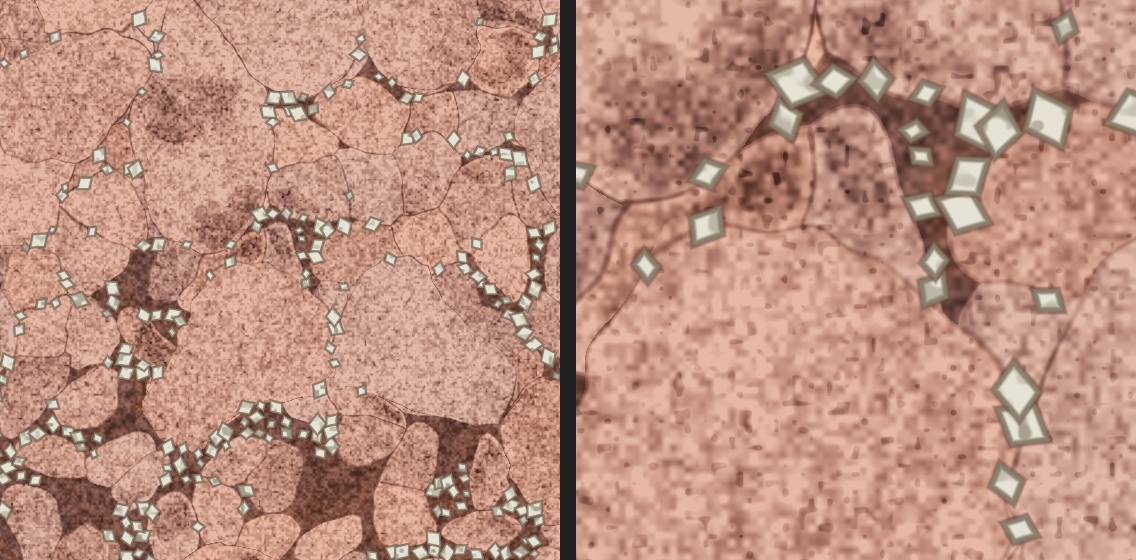
Left, the full canvas; right, a detail of the centre.
Write a Shadertoy shader that draws this texture.

```glsl
// Stained limestone thin section: pink speckled grains, brown matrix and clusters of pale rhombic crystals.

const vec3 DARK_BROWN = vec3(0.40, 0.25, 0.21);
const vec3 BROWN      = vec3(0.61, 0.41, 0.36);
const vec3 SALMON     = vec3(0.76, 0.56, 0.49);
const vec3 PALE_PINK  = vec3(0.86, 0.68, 0.61);
const vec3 CRYSTAL_RIM  = vec3(0.54, 0.50, 0.43);
const vec3 CRYSTAL_CORE = vec3(0.90, 0.89, 0.83);

const float LARGE_SCALE   = 3.4;    // large grains per canvas side
const float SMALL_SCALE   = 8.5;    // small grains per canvas side
const float LARGE_KEEP    = 0.56;   // hash above which a large grain exists
const float CRYSTAL_SCALE = 38.0;
const float CRYSTAL_CLUSTER = 0.38; // cluster noise needed for crystals
const float LINE_WIDTH    = 0.0032;
const float SOFTNESS      = 0.0014;

// Integer hash, three values in 0..1
vec3 hash3(vec2 cell, int seed) {
    uvec3 v = uvec3(ivec3(ivec2(cell), seed)) * 1664525u + 1013904223u;
    v.x += v.y * v.z; v.y += v.z * v.x; v.z += v.x * v.y;
    v ^= v >> 16u;
    v.x += v.y * v.z; v.y += v.z * v.x; v.z += v.x * v.y;
    return vec3(v >> 16u) / 65535.0;
}

float noise(vec2 p, int seed) {
    vec2 i = floor(p), f = p - i;
    f = f * f * (3.0 - 2.0 * f);
    return mix(mix(hash3(i, seed).x, hash3(i + vec2(1, 0), seed).x, f.x),
               mix(hash3(i + vec2(0, 1), seed).x, hash3(i + vec2(1, 1), seed).x, f.x), f.y);
}

float fbm(vec2 p, int seed) {
    return 0.55 * noise(p, seed) + 0.3 * noise(p * 2.1, seed + 1) + 0.15 * noise(p * 4.3, seed + 2);
}

mat2 rotation(float a) { return mat2(cos(a), sin(a), -sin(a), cos(a)); }

// Stretched Voronoi grains cut off at a radius: x = distance inside the edge, y = grain id
vec2 grainLayer(vec2 p, float scale, float radius, int seed) {
    vec2 q = p * scale, cell = floor(q), grad1 = vec2(0), grad2 = vec2(0);
    float near1 = 9.0, near2 = 9.0, id = 0.0;
    for (int k = 0; k < 9; k++) {
        vec2 site = cell + vec2(k % 3 - 1, k / 3 - 1);
        vec3 h = hash3(site, seed);
        mat2 turn = rotation(6.283 * h.z);
        float stretch = 1.0 + 0.5 * fract(h.z * 7.0);
        vec2 axes = vec2(1.0 / stretch, stretch);
        vec2 m = turn * (q - site - 0.5 - 0.7 * (h.xy - 0.5)) * axes;
        float dist = max(length(m), 0.001);
        vec2 grad = (m * axes / dist) * turn;
        if (dist < near1) {
            near2 = near1; grad2 = grad1;
            near1 = dist; grad1 = grad;
            id = fract(h.x * 3.0 + h.y * 5.0);
        } else if (dist < near2) {
            near2 = dist; grad2 = grad;
        }
    }
    float border = (near2 - near1) / max(length(grad2 - grad1), 0.3);
    float rim = (radius - near1) / max(length(grad1), 0.3);
    return vec2(min(border, rim) / scale, id);
}

// Large grains laid over small ones; packing is looser toward the bottom
vec2 rock(vec2 p) {
    p += 0.040 * (vec2(noise(p * 9.0, 11), noise(p * 9.0, 12)) - 0.5);
    p += 0.013 * (vec2(noise(p * 34.0, 13), noise(p * 34.0, 14)) - 0.5);
    float packing = smoothstep(0.3, 0.75, noise(p * 3.2, 15) + 0.6 * (p.y - 0.45));
    vec2 small = grainLayer(p, SMALL_SCALE, mix(0.45, 0.77, packing), 1);
    vec2 large = grainLayer(p, LARGE_SCALE, 0.58, 2);
    if (large.y > LARGE_KEEP) {
        if (large.x > 0.0) return large;
        small.x = min(small.x, -large.x);
    }
    return small;
}

vec3 toneRamp(float t) {
    t = clamp(t, -0.2, 1.12) * 3.0;
    if (t < 1.0) return mix(DARK_BROWN, BROWN, t);
    if (t < 2.0) return mix(BROWN, SALMON, t - 1.0);
    return mix(SALMON, PALE_PINK, t - 2.0);
}

vec3 rockColor(vec2 p) {
    vec2 grain = rock(p);
    float fine = noise(p * 230.0, 21) - 0.5, coarse = noise(p * 105.0, 22) - 0.5;
    float tint = fract(grain.y * 13.7);

    // Grain body: tint, clouds, fine specks and worn dark patches
    float tone = 0.82 + 0.32 * (tint - 0.5) + 0.4 * (fbm(p * 11.0, 23) - 0.5);
    tone += 0.70 * fine + 0.45 * coarse;
    tone -= 0.35 * smoothstep(0.74, 0.9, noise(p * 190.0, 26));
    float patches = smoothstep(0.52, 0.66, fbm(p * 13.0, 27) + 0.25 * coarse);
    tone -= 0.5 * patches * step(0.62, fract(grain.y * 29.3)) * smoothstep(0.004, 0.014, grain.x);

    // Matrix and seams between grains
    float matrix = 1.0 - smoothstep(-SOFTNESS, SOFTNESS, grain.x);
    float seam = (1.0 - smoothstep(0.0, LINE_WIDTH, grain.x)) * mix(0.35, 1.0, noise(p * 14.0, 30));
    tone = mix(tone, 0.07 + 0.35 * fine + 0.35 * coarse, max(matrix, seam));
    vec3 color = toneRamp(tone);
    return color + vec3(0.012, -0.004, -0.018) * (fract(grain.y * 41.0) * 2.0 - 1.0);
}

// Rhombs scattered where grains leave gaps
vec3 addCrystals(vec3 color, vec2 p) {
    vec2 cell = floor(p * CRYSTAL_SCALE);
    for (int k = 0; k < 9; k++) {
        vec2 site = cell + vec2(k % 3 - 1, k / 3 - 1);
        vec3 h = hash3(site, 41), shape = hash3(site, 42);
        vec2 center = (site + 0.5 + 0.6 * (h.xy - 0.5)) / CRYSTAL_SCALE;
        if (noise(center * 8.0, 43) < CRYSTAL_CLUSTER || rock(center).x > 0.0035) continue;
        vec2 local = rotation(6.283 * h.z) * (p - center) * CRYSTAL_SCALE;
        local.x += 0.25 * local.y;
        vec2 side = abs(local) - (0.24 + 0.26 * shape.x) * vec2(1.0, 0.8 + 0.3 * shape.y);
        float d = max(side.x, side.y) / CRYSTAL_SCALE;
        float core = 1.0 - smoothstep(-0.0042, -0.0016, d);
        float cloudy = smoothstep(0.5, 0.8, noise(p * 120.0, 44)) * (0.25 + 0.5 * shape.z);
        vec3 body = mix(CRYSTAL_RIM, CRYSTAL_CORE, core * (1.0 - cloudy));
        color = mix(color, DARK_BROWN, 0.6 * (1.0 - smoothstep(0.0, 0.0025, d)));
        color = mix(color, body, 1.0 - smoothstep(-SOFTNESS, SOFTNESS, d));
    }
    return color;
}

void mainImage(out vec4 fragColor, in vec2 fragCoord) {
    vec2 p = fragCoord / min(iResolution.x, iResolution.y);
    fragColor = vec4(addCrystals(rockColor(p), p), 1.0);
}
```
